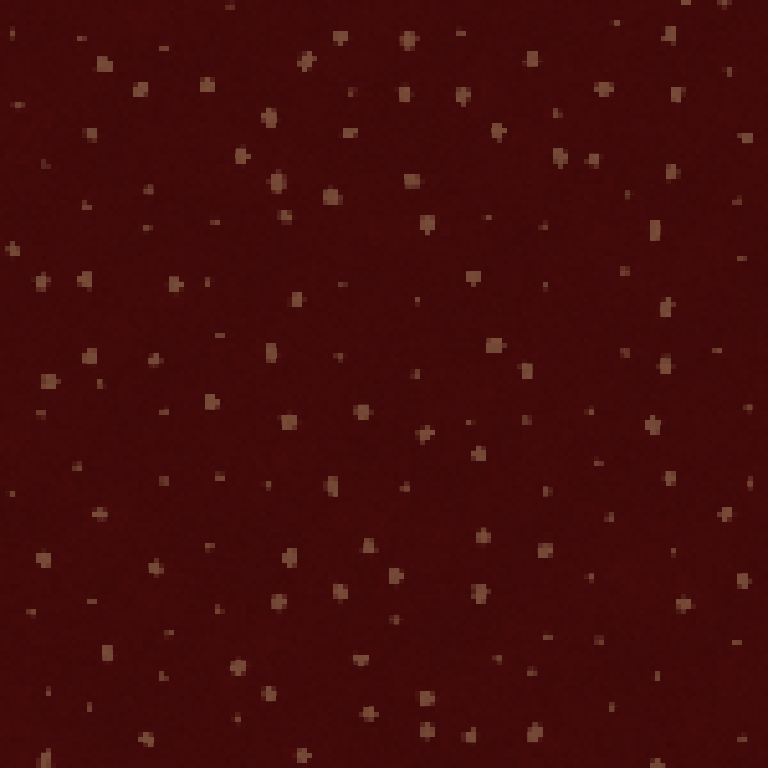
Reproduce this pattern procedurally as a three.js fragment shader.

```glsl
varying vec2 vUv;

#define BLOCKS 150.0
#define GRID 12.0
#define JITTER 0.62
#define LARGE_SHARE 0.54
#define LARGE_RADIUS 1.42
#define SMALL_RADIUS 0.68
#define RAGGEDNESS 0.55
#define EDGE_SOFTNESS 0.06
#define SPECKLE 0.026
#define BROAD_TONE 0.005
#define GROUND vec3(0.257, 0.036, 0.037)
#define GRAIN vec3(0.46, 0.285, 0.215)

float hash(vec2 p) {
  vec3 q = fract(vec3(p.xyx) * 0.1031);
  q += dot(q, q.yzx + 33.33);
  return fract((q.x + q.y) * q.z);
}

vec2 hash2(vec2 p) {
  return vec2(hash(p + 17.3), hash(p + 71.9));
}

// Snaps to block centres, with a narrow blend across block borders
vec2 snapToBlocks(vec2 p) {
  vec2 s = p - 0.5;
  vec2 blend = smoothstep(0.5 - EDGE_SOFTNESS, 0.5 + EDGE_SOFTNESS, fract(s));
  return floor(s) + 0.5 + blend;
}

// Coverage by jittered grains, one per grid cell, measured in blocks
float grainCoverage(vec2 block, float ragged) {
  float cellSize = BLOCKS / GRID;
  vec2 home = floor(block / cellSize);
  float coverage = 0.0;
  for (int y = -1; y <= 1; y++) {
    for (int x = -1; x <= 1; x++) {
      vec2 cell = home + vec2(float(x), float(y));
      vec2 centre = (cell + 0.5 + JITTER * (hash2(cell) - 0.5)) * cellSize;
      // Alternate columns are shifted to break up the rows
      centre.y += (mod(cell.x, 2.0) - 0.5) * 0.4 * cellSize;
      float isLarge = step(hash(cell + 131.7), LARGE_SHARE);
      float radius = mix(SMALL_RADIUS, LARGE_RADIUS, isLarge);
      radius *= mix(0.85, 1.15, hash(cell + 211.3));
      float stretch = mix(0.86, 1.16, hash(cell + 307.1));
      float dist = length((block - centre) * vec2(stretch, 1.0 / stretch));
      dist += RAGGEDNESS * ragged * mix(0.5, 1.0, isLarge);
      float grain = 1.0 - smoothstep(radius - 0.25, radius + 0.4, dist);
      coverage = max(coverage, grain * mix(0.86, 1.0, isLarge));
    }
  }
  return coverage;
}

// Broad, faint waves of tone
float waves(vec2 p) {
  float a = sin(p.x * 19.0 + 2.0 * sin(p.y * 17.0));
  float b = sin(p.y * 31.0 - p.x * 15.0 + 1.5 * sin(p.x * 23.0));
  return 0.5 * (a + b);
}

void main() {
  vec2 block = snapToBlocks(vUv * BLOCKS);
  vec2 blockId = floor(vUv * BLOCKS);

  // Ground mottled by single blocks, small patches and broad waves
  float fine = hash(blockId) - 0.5;
  float patchTone = hash(floor(blockId / 2.0) + 53.0) - 0.5;
  float tone = SPECKLE * (0.7 * fine + 0.35 * patchTone);
  tone += BROAD_TONE * waves(block / BLOCKS);
  vec3 color = GROUND + tone * vec3(1.0, 0.3, 0.25);

  // Ragged grains, slightly uneven in tone
  float ragged = hash(blockId + 401.0) - 0.5;
  vec3 grainColor = GRAIN * (1.0 + 0.08 * fine);
  color = mix(color, grainColor, grainCoverage(block, ragged));

  gl_FragColor = vec4(color, 1.0);
}
```
